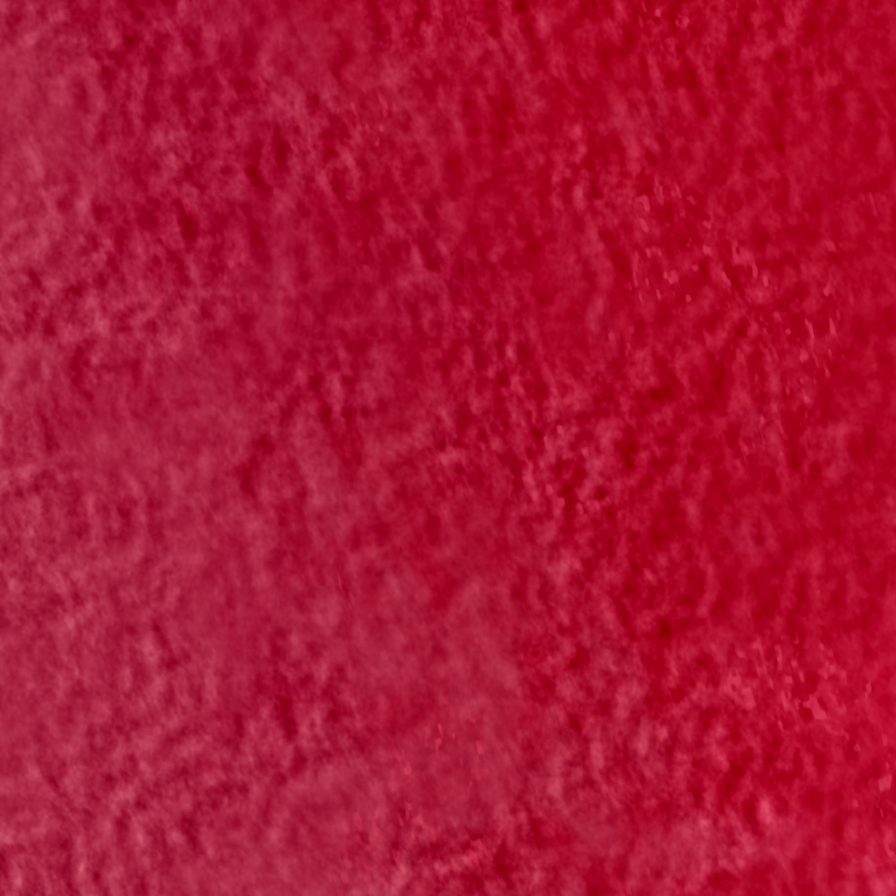
Reproduce this texture procedurally as a Shadertoy shader.

```glsl
// Crimson plush velvet: mottled short pile with dusty haze and small pink glints.

const vec3 WARM_RED = vec3(0.675, 0.012, 0.140);
const vec3 COOL_CRIMSON = vec3(0.625, 0.020, 0.170);
const vec3 DUSTY_ROSE = vec3(0.675, 0.150, 0.265);
const vec3 PILE_LIGHT = vec3(0.19, 0.25, 0.22);
const vec3 GLINT_PINK = vec3(0.88, 0.27, 0.38);

float hash(vec2 cell) {
    vec3 h = fract(vec3(cell.xyx) * 0.1031);
    h += dot(h, h.yzx + 33.33);
    return fract((h.x + h.y) * h.z);
}

float valueNoise(vec2 p) {
    vec2 cell = floor(p);
    vec2 f = fract(p);
    vec2 u = f * f * f * (f * (f * 6.0 - 15.0) + 10.0);
    float low = mix(hash(cell), hash(cell + vec2(1.0, 0.0)), u.x);
    float high = mix(hash(cell + vec2(0.0, 1.0)), hash(cell + vec2(1.0)), u.x);
    return mix(low, high, u.y);
}

mat2 rotation(float angle) {
    float c = cos(angle), s = sin(angle);
    return mat2(c, s, -s, c);
}

// Layered noise, centred on zero
float fbm(vec2 p, int octaves) {
    float sum = 0.0;
    float amplitude = 0.5;
    mat2 turn = rotation(0.65) * 2.03;
    for (int i = 0; i < octaves; i++) {
        sum += amplitude * (valueNoise(p) - 0.5);
        p = turn * p + 17.3;
        amplitude *= 0.56;
    }
    return sum;
}

// Height difference along the light direction
float relief(vec2 p, vec2 lightStep, int octaves) {
    return fbm(p + lightStep, octaves) - fbm(p - lightStep, octaves);
}

// Dusty sheen, strongest at the lower left
float hazeAmount(vec2 p, float clumps) {
    float slope = 0.93 - 0.82 * p.x - 0.50 * p.y;
    float leftEdge = 0.30 * smoothstep(0.16, 0.0, p.x);
    return smoothstep(-0.05, 0.85, slope + leftEdge + clumps);
}

// Short, nearly upright bright fibres with soft ends
float glints(vec2 p, vec2 density, float threshold) {
    vec2 q = rotation(-0.25) * p * density;
    float strands = 0.65 * valueNoise(q) + 0.35 * valueNoise(q * 1.9 + 9.0);
    return smoothstep(threshold, threshold + 0.30, strands);
}

void mainImage(out vec4 fragColor, in vec2 fragCoord) {
    vec2 p = fragCoord / iResolution.xy;

    // Brushed pile, slightly longer along a tilted vertical
    vec2 warp = vec2(fbm(p * 13.0, 2), fbm(p * 13.0 + 40.0, 2));
    vec2 pile = rotation(-0.3) * (p + 0.016 * warp);
    pile.y *= 0.70;
    float broad = fbm(p * 4.5 + 8.0, 3);
    float clumps = fbm(pile * 23.0 + 3.0, 4);
    float tufts = relief(pile * 56.0, vec2(0.34, -0.24), 3);
    float nap = fbm(pile * 125.0 + 60.0, 2);
    float grain = fbm(p * 230.0, 2);

    // Base colour
    float haze = hazeAmount(p, 0.45 * broad + 0.70 * clumps);
    float warmth = smoothstep(0.15, 0.85, p.x + 0.5 * broad);
    vec3 color = mix(COOL_CRIMSON, WARM_RED, warmth);
    color = mix(color, DUSTY_ROSE, haze);

    // Pile shading, smoother in scattered flattened areas
    float rough = smoothstep(-0.20, 0.16, fbm(p * 6.0 + 71.0, 3));
    float shade = 0.98 * tufts + 0.55 * nap + 0.26 * grain + 0.20 * clumps;
    color += PILE_LIGHT * shade * mix(0.65, 1.20, rough);

    // Brighter lower right corner
    float corner = smoothstep(0.42, 0.0, length(p - vec2(1.03, 0.10)));
    color += vec3(0.09, 0.06, 0.07) * corner * (0.7 + 2.0 * clumps);

    // Glints gather in patches on the red side
    float patches = smoothstep(-0.04, 0.20, fbm(p * 8.0 + 23.0, 3));
    float redSide = smoothstep(0.15, 0.60, p.x + 0.25 * p.y);
    float sparkle = glints(p + 0.01 * warp, vec2(120.0, 66.0), 0.58);
    color = mix(color, GLINT_PINK, 0.60 * sparkle * patches * redSide);

    fragColor = vec4(clamp(color, 0.0, 1.0), 1.0);
}
```
